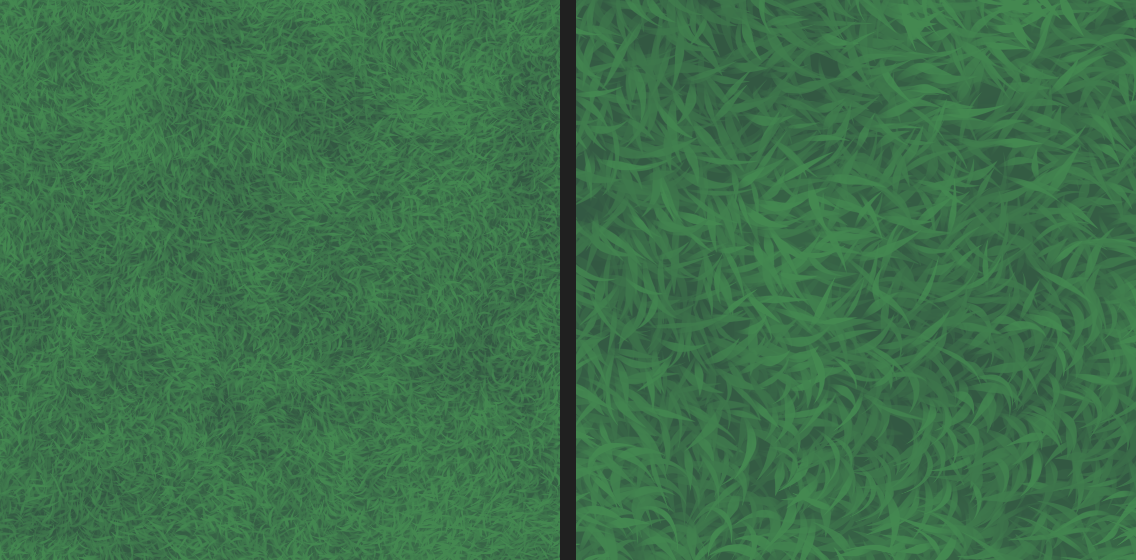
Left: the whole. Right: its middle third, enlarged.
A WebGL 1 fragment shader for this texture:

```glsl
precision highp float;

uniform vec2 u_resolution;

const int LAYERS = 18;
const float CELLS = 36.0;
const vec3 SHADOW_GREEN = vec3(0.200, 0.345, 0.260);
const vec3 LIGHT_GREEN = vec3(0.265, 0.535, 0.315);

float hash(vec2 p) {
  return fract(sin(dot(p, vec2(127.1, 311.7))) * 43758.5453);
}

vec4 hash4(vec2 p) {
  float n = dot(p, vec2(127.1, 311.7));
  return fract(sin(n * vec4(1.0, 1.31, 1.73, 2.17)) * 43758.5453);
}

float noise(vec2 p) {
  vec2 i = floor(p);
  vec2 f = fract(p);
  f = f * f * (3.0 - 2.0 * f);
  float low = mix(hash(i), hash(i + vec2(1.0, 0.0)), f.x);
  float high = mix(hash(i + vec2(0.0, 1.0)), hash(i + vec2(1.0, 1.0)), f.x);
  return mix(low, high, f.y);
}

// Opacity of a curved blade centred on the origin, fading towards its root
float blade(vec2 q, float angle, float len, float halfWidth, float bend, float soft) {
  float c = cos(angle);
  float s = sin(angle);
  q = vec2(c * q.x + s * q.y, c * q.y - s * q.x);
  float t = q.x / len + 0.5;
  float curve = bend * len * (t - 0.5) * (t - 0.5);
  float taper = min(1.0, 2.0 * (1.0 - t)) * smoothstep(-0.1, 0.5, t);
  float edge = abs(q.y - curve) - halfWidth * taper;
  float side = 1.0 - smoothstep(-soft, soft, edge);
  float ends = smoothstep(0.0, 0.45, t) * (1.0 - smoothstep(0.93, 1.0, t));
  return side * ends;
}

// Lays one sheet of scattered blades over the shade below
float addLayer(float shade, vec2 p, float layer, float lean, float patchTone, float soft) {
  float depth = layer / float(LAYERS - 1);
  vec2 g = p * CELLS + layer * vec2(0.37, 0.61);
  vec2 cell = floor(g);
  for (int y = -1; y <= 1; y++) {
    for (int x = -1; x <= 1; x++) {
      vec2 id = cell + vec2(float(x), float(y));
      vec4 r = hash4(id + layer * vec2(7.31, 3.17));
      float variety = fract(r.x * 37.0 + r.z * 53.0);
      vec2 q = (g - id - r.xy) / CELLS;
      float angle = lean + (r.z - 0.5) * 2.6;
      float len = mix(0.8, 1.8, r.w) / CELLS;
      float halfWidth = mix(0.0013, 0.0031, variety);
      float bend = (fract(r.y * 41.0) - 0.5) * 1.2;
      float cover = blade(q, angle, len, halfWidth, bend, soft);
      float tone = 0.28 + 0.72 * depth + 0.36 * (fract(r.w * 29.0) - 0.5) + patchTone;
      shade = mix(shade, tone, cover * 0.85);
    }
  }
  return shade;
}

void main() {
  vec2 p = gl_FragCoord.xy / u_resolution.y;
  float soft = 0.75 / u_resolution.y;

  // Growth direction and uneven light across the turf
  float lean = 7.0 * noise(p * 4.5 + 3.7) + 1.2 * noise(p * 11.0 + 8.2);
  float clumps = 0.65 * noise(p * 15.0 + 21.0) + 0.35 * noise(p * 5.0 + 40.0);
  float patchTone = 0.55 * (clumps - 0.5);

  // Blades from the shaded ground up to the lit tips
  float shade = 0.15 + patchTone;
  for (int i = 0; i < LAYERS; i++) {
    shade = addLayer(shade, p, float(i), lean, patchTone, soft);
  }

  vec3 color = mix(SHADOW_GREEN, LIGHT_GREEN, clamp(shade, 0.0, 1.0));
  gl_FragColor = vec4(color, 1.0);
}
```
